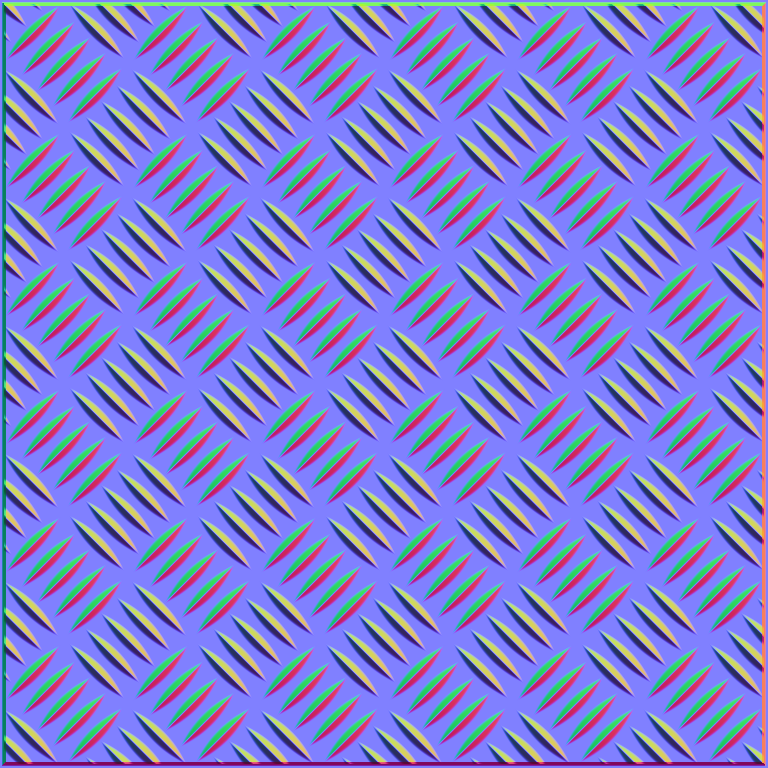
Give the GLSL for this texture map, as a Shadertoy shader.

```glsl
// Tangent-space normal map of a tread plate: five-bar groups in alternating diagonals, with a bevelled rim.
#define REPEATS 6.0
#define BAR_HALF_LENGTH 0.27
#define BAR_HALF_WIDTH 0.045
#define BAR_SPACING 0.172
#define BARS_EACH_SIDE 2.0
#define BAR_SLOPE 2.6
#define EDGE_SOFTNESS 0.016
#define RIDGE_WIDTH 0.010
#define RIM_INSET 0.0055
#define RIM_HALF_WIDTH 0.0022
#define RIM_SLOPE 2.6

// Outward tilt of the nearest lens-shaped bar in a group centred on the origin.
vec2 barGroupTilt(vec2 p, vec2 along, float pixel) {
    vec2 across = vec2(-along.y, along.x);
    float u = dot(p, along);
    float v = dot(p, across);
    v -= BAR_SPACING * clamp(round(v / BAR_SPACING), -BARS_EACH_SIDE, BARS_EACH_SIDE);

    // Parabolic lens outline; its gradient gives the facing direction.
    float t = u / BAR_HALF_LENGTH;
    float outline = abs(v) - BAR_HALF_WIDTH * (1.0 - t * t);
    float taper = 2.0 * BAR_HALF_WIDTH * t / BAR_HALF_LENGTH;
    float ridge = clamp(v / max(RIDGE_WIDTH, 0.8 * pixel), -1.0, 1.0);
    vec2 facing = normalize(vec2(taper, 1.0)) * vec2(abs(ridge), ridge);

    float soft = max(EDGE_SOFTNESS, pixel);
    float slope = BAR_SLOPE * (1.0 - smoothstep(-soft, soft, outline));
    return slope * (along * facing.x + across * facing.y);
}

// Outward tilt of the narrow bevel that runs round the plate.
vec2 rimTilt(vec2 uv, float edge, float pixel) {
    vec2 c = uv - 0.5;
    vec2 outward = abs(c.x) > abs(c.y) ? vec2(sign(c.x), 0.0) : vec2(0.0, sign(c.y));
    float offset = abs(edge - RIM_INSET) - RIM_HALF_WIDTH;
    return RIM_SLOPE * outward * (1.0 - smoothstep(-0.5 * pixel, 0.5 * pixel, offset));
}

void mainImage(out vec4 fragColor, in vec2 fragCoord) {
    vec2 uv = fragCoord / iResolution.xy;
    float pixel = 1.0 / min(iResolution.x, iResolution.y);
    vec2 cell = uv * REPEATS;
    vec2 centred = fract(cell) - 0.5;
    vec2 cornered = fract(cell + 0.5) - 0.5;

    // Rising bars sit at cell centres, falling bars at cell corners.
    float cellPixel = pixel * REPEATS;
    vec2 tilt = barGroupTilt(centred, normalize(vec2(1.0, 1.0)), cellPixel)
              + barGroupTilt(cornered, normalize(vec2(1.0, -1.0)), cellPixel);

    // The bars stop at the rim.
    vec2 margin = min(uv, 1.0 - uv);
    float edge = min(margin.x, margin.y);
    tilt *= smoothstep(-0.5 * pixel, 0.5 * pixel, edge - RIM_INSET);
    tilt += rimTilt(uv, edge, pixel);

    // Encode x and y as signed, z as unsigned.
    vec3 normal = normalize(vec3(tilt, 1.0));
    fragColor = vec4(0.5 + 0.5 * normal.xy, normal.z, 1.0);
}
```
